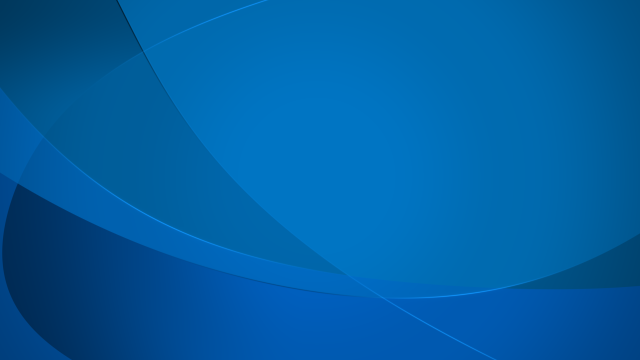
Write a Shadertoy shader that draws this background.

```glsl
// Overlapping translucent blue sheets with curved, glinting rims over a radial glow.
// Each rim is a smooth polynomial through five knots; its signed distance
// gives both the soft-edged fill of the sheet and the fine line of light.

const vec3 GLOW_CORE  = vec3(0.0, 0.458, 0.765);
const vec3 GLOW_MID   = vec3(0.0, 0.418, 0.688);
const vec3 GLOW_EDGE  = vec3(0.0, 0.295, 0.490);
const vec3 BAND_TINT  = vec3(1.0, 0.95, 1.04);
const vec3 DEPTH_TINT = vec3(1.0, 0.90, 1.08);
const vec3 RIM_LIGHT  = vec3(0.06, 0.57, 0.97);

// Lagrange polynomial through five knots
float polynomial(float t, float knots[5], float values[5]) {
    float sum = 0.0;
    for (int i = 0; i < 5; i++) {
        float term = values[i];
        for (int j = 0; j < 5; j++) {
            if (j != i) term *= (t - knots[j]) / (knots[i] - knots[j]);
        }
        sum += term;
    }
    return sum;
}

// Approximate signed distance from a point to the graph value = polynomial(t)
float curveDistance(float t, float value, float knots[5], float values[5]) {
    const float STEP = 0.004;
    float here = polynomial(t, knots, values);
    float slope = (polynomial(t + STEP, knots, values) - here) / STEP;
    return (value - here) / sqrt(1.0 + slope * slope);
}

// Antialiased coverage of the positive side
float cover(float dist, float pixel) {
    return smoothstep(-0.7 * pixel, 0.7 * pixel, dist);
}

// Thin line that fades away from a centre along the curve
float rim(float dist, float width, float along, float centre, float span) {
    float fade = (along - centre) / span;
    float across = dist / width;
    return exp(-across * across) * exp(-fade * fade);
}

// Radial backdrop with a bright core
vec3 radialGlow(float radius) {
    vec3 color = mix(GLOW_CORE, GLOW_MID, smoothstep(0.18, 0.56, radius));
    return mix(color, GLOW_EDGE, smoothstep(0.56, 1.14, radius));
}

void mainImage(out vec4 fragColor, in vec2 fragCoord) {
    vec2 p = fragCoord / iResolution.xy * vec2(16.0 / 9.0, 1.0);
    float pixel = 1.0 / iResolution.y;

    // Signed distances: right of oval, right of diagonal, below both sweeps
    float oval = curveDistance(p.y, p.x,
        float[5](1.0, 0.8565, 0.618, 0.2477, 0.0),
        float[5](0.7407, 0.3981, 0.1204, 0.0100, 0.2000));
    float diagonal = curveDistance(p.y, p.x,
        float[5](1.0, 0.7269, 0.5023, 0.2477, 0.0),
        float[5](0.3264, 0.4745, 0.6481, 0.9491, 1.3773));
    float upper = -curveDistance(p.x, p.y,
        float[5](0.0, 0.2315, 0.6944, 1.2963, 1.7778),
        float[5](0.7569, 0.5208, 0.2894, 0.2037, 0.2060));
    float lower = -curveDistance(p.x, p.y,
        float[5](0.0, 0.463, 0.9259, 1.412, 1.7778),
        float[5](0.5208, 0.2940, 0.1829, 0.2037, 0.3519));

    float inOval = cover(oval, pixel);
    float leftSide = cover(-diagonal, pixel);
    float belowUpper = cover(upper, pixel);
    float belowLower = cover(lower, pixel);

    // Backdrop and the sheets above the upper sweep
    vec3 color = radialGlow(length(p - vec2(0.88, 0.51)));
    float corner = mix(0.92, 0.70, smoothstep(0.66, 0.98, p.y));
    float leftShade = mix(corner, 0.88, inOval);
    float aboveShade = mix(mix(0.97, 1.0, inOval), leftShade, leftSide);
    aboveShade *= mix(1.0, 0.80, belowLower);

    // Blue sheets below the sweeps, darkest inside the oval at the left
    float bandShade = mix(0.99, mix(1.05, 0.96, inOval), leftSide);
    float ovalShade = mix(0.55, 0.93, smoothstep(0.0, 0.85, p.x));
    float depthShade = mix(0.94, mix(0.88, ovalShade, inOval), leftSide);
    vec3 below = mix(BAND_TINT * bandShade, DEPTH_TINT * depthShade, belowLower);
    color *= mix(vec3(aboveShade), below, belowUpper);

    // Dark seams
    float thin = max(0.0019, 0.6 * pixel);
    float seam = 0.50 * rim(diagonal + 0.002, thin, p.y, 1.0, 0.22);
    seam += 0.20 * rim(lower, thin, p.x, 0.80, 0.25);
    color *= 1.0 - seam;

    // Rim lights, the two sweeps with a faint wider halo
    float light = 0.80 * rim(oval, thin, p.x, 0.66, 0.22) * step(0.5, p.y);
    light += 0.80 * rim(upper, thin, p.x, 0.46, 0.28);
    light += 0.85 * rim(lower, thin, p.x, 1.28, 0.20);
    light += 0.70 * rim(diagonal, thin, p.y, 0.08, 0.13);
    light += 0.12 * rim(diagonal - 0.001, thin, p.y, 0.70, 0.45);
    light += 0.06 * rim(upper, 0.008, p.x, 0.46, 0.25);
    light += 0.06 * rim(lower, 0.008, p.x, 1.28, 0.18);
    color = mix(color, RIM_LIGHT, min(light, 1.0));

    fragColor = vec4(color, 1.0);
}
```
